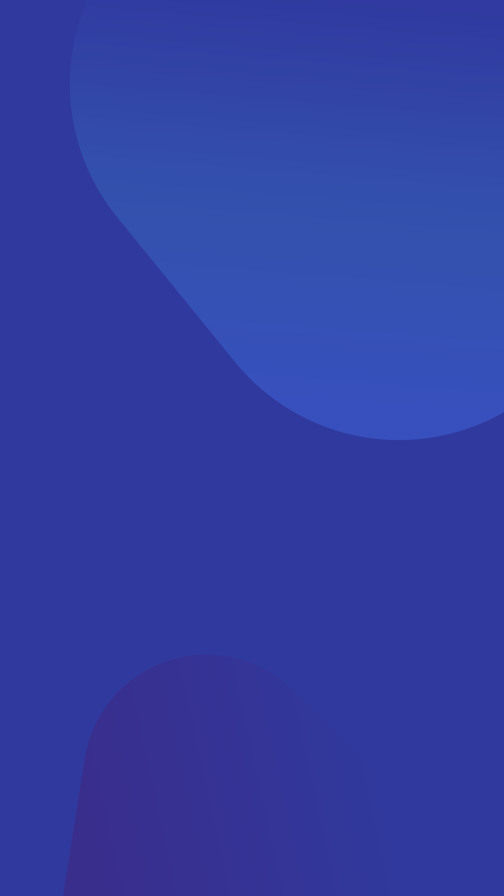
Give the GLSL for this background, as a Shadertoy shader.

```glsl
// Flat indigo backdrop with two large soft-cornered panels.
// Each panel is a distance function around a box or triangle,
// filled with a slightly tilted gradient that fades into the backdrop.

// Distance to the segment a-b
float segment(vec2 p, vec2 a, vec2 b) {
    vec2 ap = p - a, ab = b - a;
    return length(ap - ab * clamp(dot(ap, ab) / dot(ab, ab), 0.0, 1.0));
}

// Rotated rounded box, open towards the upper right
float upperPanel(vec2 p) {
    p -= vec2(0.558, 1.611);
    vec2 q = vec2(dot(p, vec2(0.631, -0.775)), dot(p, vec2(0.775, 0.631)));
    return length(q - clamp(q, vec2(0.0), vec2(0.370, 2.0))) - 0.419;
}

// Rounded triangle: thick edges that overlap in the middle
float lowerPanel(vec2 p) {
    vec2 top = vec2(0.410, 0.234), right = vec2(0.569, 0.081), base = vec2(0.356, -0.109);
    float edges = min(segment(p, top, right), segment(p, top, base));
    return min(edges, segment(p, right, base)) - 0.245;
}

void mainImage(out vec4 fragColor, in vec2 fragCoord) {
    // Canvas widths, origin at the lower left
    vec2 p = fragCoord / iResolution.x;
    float soft = 0.75 / iResolution.x;

    vec3 indigo = vec3(0.188, 0.226, 0.618);
    vec3 color = indigo;

    // Upper panel: indigo to steel blue to bright blue, downwards
    float fall = (1.778 - p.y - 0.08 * (p.x - 0.55)) / 0.873;
    vec3 blue = mix(vec3(0.188, 0.222, 0.624), vec3(0.203, 0.318, 0.682),
                    smoothstep(-0.12, 0.55, fall));
    blue = mix(blue, vec3(0.216, 0.314, 0.745), smoothstep(0.45, 1.0, fall));
    color = mix(color, blue, 1.0 - smoothstep(-soft, soft, upperPanel(p)));

    // Lower panel: violet fading out to the right
    float across = p.x + 0.22 * (p.y - 0.157);
    vec3 violet = mix(vec3(0.226, 0.180, 0.553), indigo, clamp((across - 0.18) / 0.62, 0.0, 1.0));
    color = mix(color, violet, 1.0 - smoothstep(-soft, soft, lowerPanel(p)));

    fragColor = vec4(color, 1.0);
}
```
